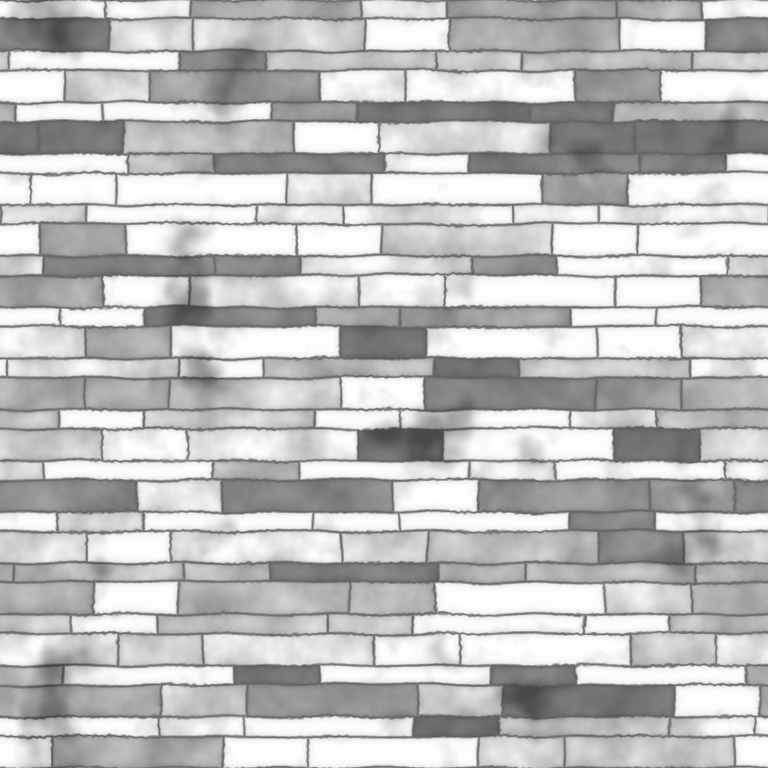
Give the GLSL for this texture, as a WebGL 1 fragment shader.

```glsl
precision highp float;
// Ledge-stone wall in greys: tall and short courses alternate, each with long
// and short stones in turn, shifted at random per course. Gradient noise bends
// and frays the joints, clouds each stone and lays soft stains over the wall.

#define COURSE_PAIRS 15.0   // tall + short course, repeats up the canvas
#define STONE_PAIRS 3.0     // long + short stone, repeats across
#define TALL_SHARE 0.625
#define LONG_SHARE 0.6667
#define JOINT_WIDTH 0.0030
#define JOINT_GREY 0.40
#define BEND 0.0045
#define FRAY 0.0020
#define DARK_TONE 0.45
#define LIGHT_TONE 1.24     // above one, so pale stones bleach to white
#define CLOUDING 0.34
#define STAINING 0.42

uniform vec2 u_resolution;

float hash(vec3 p) {
  p = fract(p * 0.1031);
  p += dot(p, p.zyx + 31.32);
  return fract((p.x + p.y) * p.z);
}

// Slope contribution of one lattice corner, wrapped so the noise tiles
float corner(vec2 cell, vec2 offset, float period, float seed) {
  float angle = 6.28319 * hash(vec3(mod(cell, period), seed));
  return dot(vec2(cos(angle), sin(angle)), offset);
}

float gradientNoise(vec2 uv, float period, float seed) {
  vec2 p = uv * period;
  vec2 c = floor(p), f = p - c;
  vec2 w = f * f * f * (f * (f * 6.0 - 15.0) + 10.0);
  vec2 e = vec2(1.0, 0.0);
  float low = mix(corner(c, f, period, seed),
                  corner(c + e, f - e, period, seed), w.x);
  float high = mix(corner(c + e.yx, f - e.yx, period, seed),
                   corner(c + 1.0, f - 1.0, period, seed), w.x);
  return mix(low, high, w.y);
}

float fbm(vec2 uv, float period, float seed) {
  float sum = 0.0, gain = 1.0;
  for (int i = 0; i < 4; i++) {
    sum += gain * gradientNoise(uv, period, seed);
    period *= 2.0;
    gain *= 0.5;
  }
  return sum;
}

vec2 noisePair(vec2 uv, float period, float seed) {
  return vec2(gradientNoise(uv, period, seed),
              gradientNoise(uv, period, seed + 1.0));
}

// Splits each unit into two parts: x = part index, y = distance to its ends
vec2 splitUnit(float t, float share, float units) {
  float f = fract(t);
  float second = step(share, f);
  float nearest = mix(min(f, share - f), min(f - share, 1.0 - f), second);
  return vec2(2.0 * mod(floor(t), units) + second, nearest / units);
}

void main() {
  vec2 uv = gl_FragCoord.xy / u_resolution;
  float pixel = 1.0 / min(u_resolution.x, u_resolution.y);

  // Bent joints, frayed more in some stretches than in others
  float roughness = 0.35 + smoothstep(-0.2, 0.4, gradientNoise(uv, 11.0, 5.0));
  vec2 wall = uv + BEND * noisePair(uv, 15.0, 1.0)
                 + FRAY * roughness * noisePair(uv, 150.0, 3.0);

  // Courses, then the stones within each
  vec2 course = splitUnit(wall.y * COURSE_PAIRS, TALL_SHARE, COURSE_PAIRS);
  float shift = hash(vec3(course.x, 17.0, 43.0));
  vec2 stone = splitUnit(wall.x * STONE_PAIRS + shift, LONG_SHARE, STONE_PAIRS);
  float edge = min(course.y, stone.y);

  // Base tone and clouds, weaker on dark stones
  float lightness = hash(vec3(course.x, stone.x, 71.0));
  float stoneSeed = 20.0 + course.x * 2.0 * STONE_PAIRS + stone.x;
  float cloud = fbm(uv, 13.0, stoneSeed);
  float grey = mix(DARK_TONE, LIGHT_TONE, lightness);
  grey += CLOUDING * mix(0.3, 1.0, lightness) * cloud;
  grey = clamp(grey, 0.38, 1.0);

  // Shaded rim and thin joint
  grey *= 1.0 - 0.17 * exp(-edge / 0.0032);
  float joint = 1.0 - smoothstep(0.0, max(JOINT_WIDTH, 1.2 * pixel), edge);
  float strength = 0.88 + 0.2 * gradientNoise(uv, 24.0, 9.0);
  grey = mix(grey, min(grey, JOINT_GREY), joint * strength);

  // Soft stains that run across stones and joints
  float stain = smoothstep(0.22, 0.75, fbm(uv, 6.0, 12.0));
  grey = max(grey * (1.0 - STAINING * stain), 0.29);

  gl_FragColor = vec4(vec3(grey * 0.995), 1.0);
}
```
